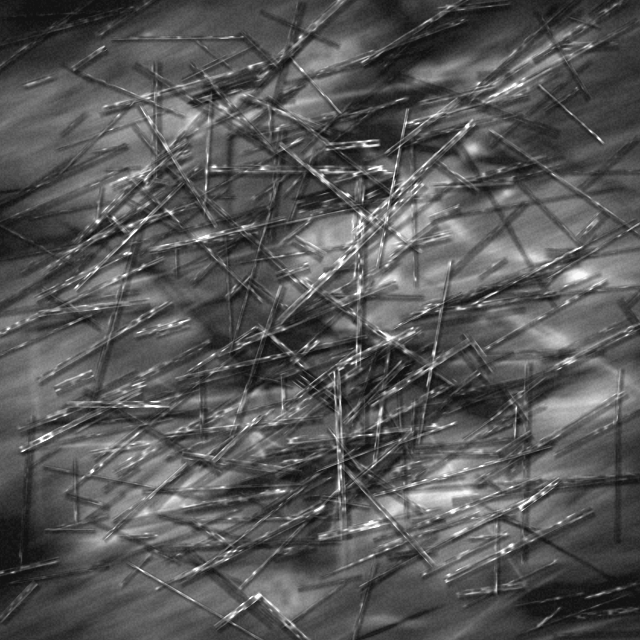
This texture is drawn by a three.js fragment shader. Its source:

```glsl
varying vec2 vUv;

const float GRAIN_ANGLE = 0.4;
const int BLURRED_COUNT = 120;
const int NEEDLE_COUNT = 380;
const int ROD_COUNT = 5;
const int GLOW_COUNT = 22;

float hash(vec2 p) {
  vec3 q = fract(p.xyx * 0.1031);
  q += dot(q, q.yzx + 33.33);
  return fract((q.x + q.y) * q.z);
}

float noise(vec2 p) {
  vec2 cell = floor(p);
  vec2 f = fract(p);
  f = f * f * (3.0 - 2.0 * f);
  float low = mix(hash(cell), hash(cell + vec2(1.0, 0.0)), f.x);
  float high = mix(hash(cell + vec2(0.0, 1.0)), hash(cell + 1.0), f.x);
  return mix(low, high, f.y);
}

float fbm(vec2 p) {
  float sum = 0.0;
  float weight = 0.53;
  for (int i = 0; i < 4; i++) {
    sum += weight * noise(p);
    p = p * 2.03 + 17.3;
    weight *= 0.5;
  }
  return sum;
}

// Coordinates along and across a given direction
vec2 alongAxis(vec2 p, float angle) {
  float c = cos(angle);
  float s = sin(angle);
  return vec2(c * p.x + s * p.y, c * p.y - s * p.x);
}

float band(float d, float halfWidth, float blur) {
  return 1.0 - smoothstep(halfWidth - blur, halfWidth + blur, abs(d));
}

// Random place, drawn towards the middle by the pull
vec2 scatter(float seed, float pull) {
  vec2 place = vec2(hash(vec2(seed, 3.7)), hash(vec2(seed, 11.9))) * 1.1 - 0.05;
  return mix(place, vec2(0.5), pull * hash(vec2(seed, 17.3)));
}

// Mostly rising to the right, some falling, a few upright
float fibreAngle(float seed) {
  float kind = hash(vec2(seed, 23.1));
  float spread = hash(vec2(seed, 31.7)) - 0.5;
  if (kind < 0.74) return GRAIN_ANGLE + spread * 0.85;
  if (kind < 0.91) return -0.6 + spread * 0.9;
  return 1.4 + spread * 0.5;
}

// Out-of-focus strand, either pale or shadowed, with uneven light
float blurredFibre(vec2 uv, float seed) {
  vec2 q = alongAxis(uv - scatter(seed, 0.3), fibreAngle(seed));
  float halfLength = mix(0.04, 0.19, hash(vec2(seed, 41.3)));
  float width = mix(0.003, 0.021, pow(hash(vec2(seed, 47.9)), 1.5));
  float profile = exp(-q.y * q.y / (width * width)) * band(q.x, halfLength, 0.035);
  if (profile < 0.005) return 0.0;
  float tone = mix(-0.24, 0.27, hash(vec2(seed, 53.3)));
  float mottle = noise(q * vec2(28.0, 130.0) + seed * 5.3);
  return tone * profile * mix(0.5, 1.4, mottle);
}

// Translucent needle with lit rims, inner streaks, glints and a shadow
float needle(float light, vec2 uv, float seed, float blur) {
  vec2 p = uv - scatter(seed, 0.4);
  if (dot(p, p) > 0.03) return light;
  vec2 q = alongAxis(p, fibreAngle(seed));
  float halfLength = mix(0.025, 0.16, pow(hash(vec2(seed, 61.1)), 1.4));
  float halfWidth = mix(0.0017, 0.0062, pow(hash(vec2(seed, 67.3)), 1.3));
  float ends = band(q.x, halfLength, blur * 2.0);
  float strength = hash(vec2(seed, 71.7));
  float shade = band(q.y + halfWidth, halfWidth + 0.002, 0.003) * ends;
  light *= 1.0 - 0.34 * shade;
  float mask = band(q.y, halfWidth, blur) * ends;
  if (mask <= 0.0) return light;
  float side = hash(vec2(seed, 73.9)) < 0.5 ? -1.0 : 1.0;
  float rim = band(q.y * side - halfWidth * 0.65, 0.0009, blur + 0.0006);
  float streak = noise(q * vec2(24.0, 430.0) + seed * 7.1);
  float glint = pow(noise(q * vec2(120.0, 300.0) + seed * 3.3), 3.0);
  float patches = smoothstep(0.2, 0.8, noise(vec2(q.x * 26.0, seed * 1.7)));
  float shine = 0.2 * rim + 0.3 * streak + mix(0.25, 1.15, patches) * glint;
  float body = light * 0.72 + mix(0.25, 1.05, strength) * shine;
  return mix(light, body, mask * mix(0.65, 1.0, strength));
}

// Thick dark rod with ragged ends and fine pale lines
float darkRod(float light, vec2 uv, float seed) {
  vec2 q = alongAxis(uv - scatter(seed, 0.6), fibreAngle(seed));
  float ragged = 0.014 * noise(vec2(q.y * 220.0, seed));
  float halfLength = mix(0.035, 0.075, hash(vec2(seed, 79.1)));
  float halfWidth = mix(0.007, 0.015, hash(vec2(seed, 83.9)));
  float mask = band(q.y, halfWidth, 0.003) * band(abs(q.x) + ragged, halfLength, 0.006);
  float lines = pow(noise(q * vec2(45.0, 330.0) + seed), 4.0);
  return mix(light, 0.07 + 0.7 * lines, mask * 0.85);
}

// Soft bright patch with an uneven outline
float glow(vec2 uv, float seed) {
  float radius = mix(0.006, 0.05, pow(hash(vec2(seed, 89.3)), 1.5));
  vec2 d = alongAxis(uv - scatter(seed, 0.4), GRAIN_ANGLE) / (radius * vec2(1.5, 0.8));
  float falloff = exp(-dot(d, d));
  return mix(0.4, 0.22, radius / 0.05) * falloff * (0.4 + 1.1 * noise(uv * 75.0 + seed));
}

float background(vec2 uv) {
  vec2 q = alongAxis(uv, GRAIN_ANGLE);
  float clouds = fbm(q * vec2(3.8, 8.0) + 4.0);
  float patches = noise(uv * 5.0 + 21.0);
  float strands = fbm(q * vec2(9.0, 60.0) + 2.0 * clouds);
  return 0.345 + 0.85 * (clouds - 0.5) + 0.26 * (patches - 0.5)
    + 0.34 * (strands - 0.5) * smoothstep(0.25, 0.65, clouds);
}

void main() {
  float light = background(vUv);
  for (int i = 0; i < BLURRED_COUNT; i++) light += blurredFibre(vUv, float(i) + 600.5);
  for (int i = 0; i < GLOW_COUNT; i++) light += glow(vUv, float(i) + 800.5);
  light = max(light, 0.13);
  for (int i = 0; i < ROD_COUNT; i++) light = darkRod(light, vUv, float(i) + 900.5);
  // Needles grow sharper towards the front
  for (int i = 0; i < NEEDLE_COUNT; i++) {
    float depth = float(i) / float(NEEDLE_COUNT);
    light = needle(light, vUv, float(i) + 0.5, mix(0.0035, 0.001, depth));
  }
  // Dim corners and fine sensor grain
  light *= 1.07 - 0.6 * smoothstep(0.32, 0.75, length(vUv - 0.5));
  light += 0.06 * (noise(vUv * 420.0) - 0.5);
  gl_FragColor = vec4(vec3(clamp(light, 0.07, 0.98)), 1.0);
}
```
